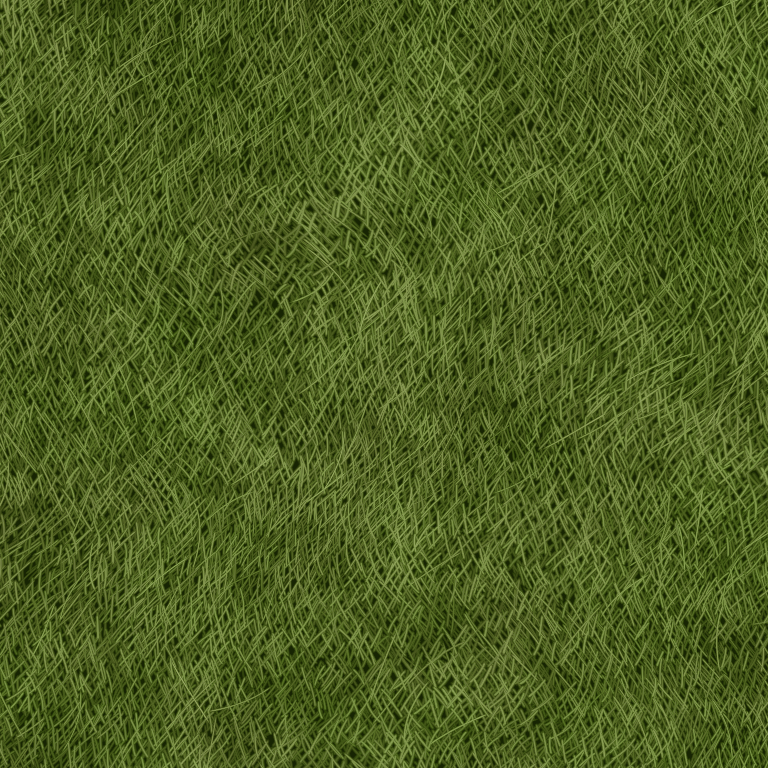
A Shadertoy shader for this texture:

```glsl
// Dense matted grass: fine blades in two crossing directions form a net
// with dark gaps, bent by a slow flow and dappled with paler patches.
// Blades are scattered on stretched jittered grids and merged by height.

const vec3 SOIL   = vec3(0.09, 0.14, 0.01);
const vec3 SHADE  = vec3(0.18, 0.25, 0.04);
const vec3 MOSS   = vec3(0.27, 0.34, 0.10);
const vec3 LEAF   = vec3(0.35, 0.43, 0.15);
const vec3 SUNLIT = vec3(0.39, 0.46, 0.21);
const vec3 STRAW  = vec3(0.49, 0.57, 0.28);
const vec3 GLINT  = vec3(0.60, 0.67, 0.40);

vec3 hash3(vec2 cell, float seed) {
    vec3 q = fract(vec3(cell.xyx) * vec3(0.1031, 0.1030, 0.0973) + seed * 0.137);
    q += dot(q, q.yxz + 33.33);
    return fract((q.xxy + q.yzz) * q.zyx);
}

vec2 rotate(vec2 p, float angle) {
    float c = cos(angle), s = sin(angle);
    return vec2(c * p.x - s * p.y, s * p.x + c * p.y);
}

// Layered sines, roughly -1 to 1
float patches(vec2 p, float frequency) {
    float sum = 0.0, amplitude = 0.55;
    for (int i = 0; i < 4; i++) {
        vec2 q = p * frequency;
        sum += amplitude * sin(q.x + 1.7 * sin(q.y * 0.8 + float(i)))
                         * sin(q.y + 1.4 * sin(q.x * 0.7 + 2.0));
        p = rotate(p, 1.1) + 0.37;
        frequency *= 1.8;
        amplitude *= 0.65;
    }
    return sum;
}

// Slow swirl that changes the lean of the blades with little stretching
vec2 flow(vec2 p) {
    float wide = sin(9.0 * p.y + 1.5 * sin(5.0 * p.x + 1.0));
    float tight = sin(25.0 * p.y + 1.2 * sin(9.0 * p.x) + 2.0);
    float lift = sin(17.0 * p.x + 1.5 * sin(9.0 * p.y));
    return p + vec2(0.026 * wide + 0.007 * tight, 0.006 * lift);
}

// Height of one tapered, bent blade centred on the origin
float blade(vec2 p, float halfLength, float width, float bend) {
    float along = p.y / halfLength;
    float across = (p.x - bend * along * along) / width;
    float taper = 1.0 - smoothstep(0.65, 1.0, abs(along));
    return exp(-across * across) * taper;
}

// Tallest blade of a layer; x is its height, y its random tint
vec2 bladeLayer(vec2 p, vec2 cellSize, float width, float share, float seed) {
    vec2 base = floor(p / cellSize);
    vec2 tallest = vec2(0.0, 0.5);
    for (int j = -1; j <= 1; j++) {
        for (int i = -1; i <= 1; i++) {
            vec2 cell = base + vec2(i, j);
            vec3 place = hash3(cell, seed);
            vec3 look = hash3(cell, seed + 3.7);
            vec2 centre = (cell + 0.5 + 0.6 * (place.xy - 0.5)) * cellSize;
            vec2 q = rotate(p - centre, 0.45 * (place.z - 0.5));
            float bend = (look.x - 0.5) * cellSize.x * 0.6;
            float halfLength = cellSize.y * mix(0.55, 0.85, look.z);
            float height = blade(q, halfLength, width, bend) * mix(0.5, 1.0, look.y);
            height *= step(fract(look.x * 7.3 + place.x), share);
            if (height > tallest.x) tallest = vec2(height, look.z);
        }
    }
    return tallest;
}

vec3 grassColour(float height) {
    vec3 colour = mix(SOIL, SHADE, smoothstep(0.12, 0.39, height));
    colour = mix(colour, MOSS, smoothstep(0.39, 0.60, height));
    colour = mix(colour, LEAF, smoothstep(0.60, 0.75, height));
    colour = mix(colour, SUNLIT, smoothstep(0.75, 0.82, height));
    colour = mix(colour, STRAW, smoothstep(0.82, 0.94, height));
    return mix(colour, GLINT, smoothstep(0.97, 1.13, height));
}

void mainImage(out vec4 fragColor, in vec2 fragCoord) {
    vec2 p = fragCoord / iResolution.y;
    float pixel = 1.0 / iResolution.y;
    vec2 q = flow(p);
    vec2 top = vec2(0.0, 0.5);

    // Net of short blades leaning alternately left and right
    for (int k = 0; k < 4; k++) {
        float layer = float(k);
        float side = mod(layer, 2.0) * 2.0 - 1.0;
        float lean = 0.10 + side * (0.42 + 0.05 * layer);
        vec2 cellSize = vec2(0.0092, 0.029) * (0.90 + 0.07 * layer);
        vec2 found = bladeLayer(rotate(q, lean) + layer * 0.31, cellSize,
                                max(0.0022, 0.7 * pixel), 1.0, layer + 1.0);
        if (found.x > top.x) top = found;
    }

    // Sparse long stray blades lying on top
    for (int k = 0; k < 3; k++) {
        float layer = float(k);
        vec2 found = bladeLayer(rotate(q, 0.65 * layer - 0.4) + layer * 0.53,
                                vec2(0.036, 0.075), max(0.0017, 0.7 * pixel),
                                0.32, layer + 11.0);
        found.x *= 1.08;
        if (found.x > top.x) top = found;
    }

    // Broad light and dark patches, then a slight drift from green to straw
    float dapple = patches(p + 0.2, 13.0);
    float height = top.x + 0.16 * dapple * (1.0 - 0.4 * top.x);
    vec3 colour = grassColour(height);
    float dryness = 0.4 * patches(p + 3.1, 10.0) + 0.6 * (top.y - 0.5);
    colour += vec3(0.026, -0.008, 0.030) * dryness * smoothstep(0.1, 0.6, height);
    fragColor = vec4(clamp(colour, 0.0, 1.0), 1.0);
}
```
